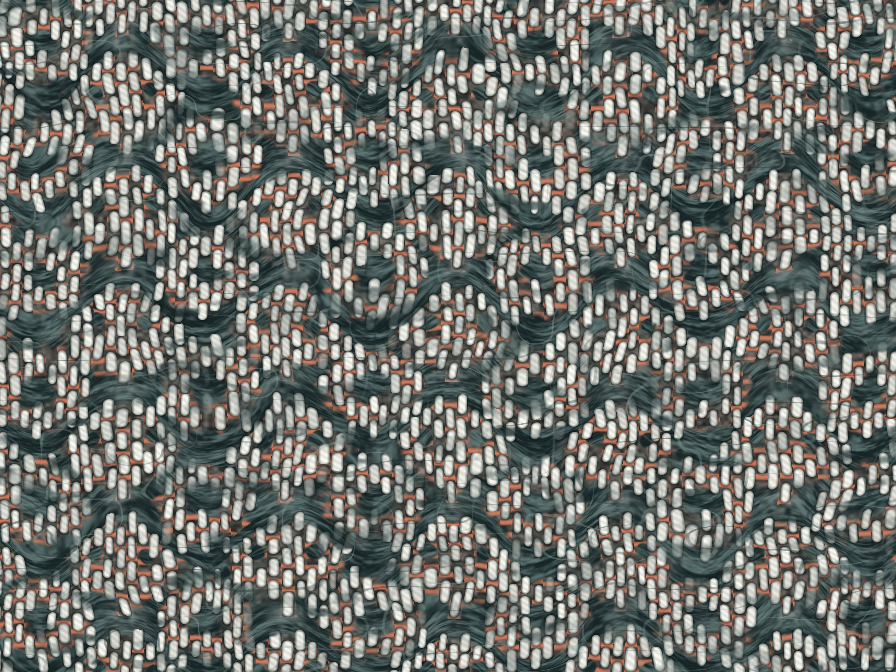
Give the GLSL for this texture, as a WebGL 1 fragment shader.

```glsl
precision highp float;
// Woven mohair cloth: domed fans alternate with half-drop oval rings under wavy arches.
// Implicit shapes choose which pale warp stitches surface over rust picks;
// stretched noise makes the brushed green weft and its stray hairs.

uniform vec2 u_resolution;

float hash(vec2 p) {
  return fract(sin(dot(p, vec2(127.1, 311.7))) * 43758.5453);
}

float noise(vec2 p) {
  vec2 i = floor(p), f = fract(p);
  f = f * f * (3.0 - 2.0 * f);
  return mix(mix(hash(i), hash(i + vec2(1, 0)), f.x),
             mix(hash(i + vec2(0, 1)), hash(i + vec2(1, 1)), f.x), f.y);
}

// Height of the dark arch: over each fan, then down beneath each ring.
float archHeight(float x) {
  return 1.8 + 2.4 * cos(x * 0.448799);
}

// Positive where pale warp surfaces; one repeat is 14 ends by 10 picks.
float motif(vec2 p) {
  vec2 repeat = vec2(14.0, 10.0);
  vec2 a = mod(p + 0.5 * repeat, repeat) - 0.5 * repeat;
  vec2 b = mod(p + vec2(0.0, 0.4), repeat) - 0.5 * repeat;
  float fan = 1.0 - length((a + vec2(0.0, 0.2)) / vec2(5.2, 3.9));
  float eyes = length(vec2(abs(a.x) - 2.3, a.y - 0.3)) - 0.6;
  float oval = length(b / vec2(4.4, 3.7));
  float ring = min(1.0 - oval, oval - 0.33);
  float stem = min(0.7 - abs(a.x), -a.y - 2.0);
  float arch = abs(mod(p.y - archHeight(p.x) + 5.0, 10.0) - 5.0) - 0.65;
  return min(max(max(min(fan, eyes), ring), stem), arch);
}

// Brushed weft: fine streaks that follow the arches and drift slowly.
vec3 mohair(vec2 p) {
  p.y -= 0.75 * archHeight(p.x);
  p.y += 1.8 * noise(p * vec2(0.25, 0.4));
  float streak = 0.40 * noise(p * vec2(0.5, 1.9))
               + 0.35 * noise(p * vec2(1.0, 4.5) + 17.0)
               + 0.25 * noise(p * vec2(2.6, 8.0) + 41.0);
  return mix(vec3(0.09, 0.145, 0.15), vec3(0.37, 0.46, 0.45),
             smoothstep(0.25, 0.84, streak));
}

// Thin curved fibre along one contour of a noise field.
float hair(vec2 p, float width) {
  return 1.0 - smoothstep(width, width * 2.5, abs(noise(p) - 0.5));
}

void main() {
  vec2 uv = gl_FragCoord.xy / u_resolution;
  float px = 58.2 / u_resolution.y;
  vec2 t = uv * vec2(75.7, 58.2) - vec2(38.4, 29.9);
  vec2 flatT = t;
  t += 1.0 * vec2(noise(t * 0.23), noise(t * 0.19 + 31.0)) - 0.5;

  vec3 weft = mohair(t);
  vec3 color = weft;

  // Brown ground and broken rust picks between the stitches
  float ground = smoothstep(-0.05, 0.15, motif(t) + 0.25 * (noise(t * 1.3) - 0.5));
  color = mix(color, vec3(0.42, 0.38, 0.35) * (0.35 + noise(t * 2.6)), 0.75 * ground);
  vec2 pick = floor(t + 0.5);
  float pickY = abs(fract(t.y + 0.5 + 0.2 * sin(pick.x * 2.4)) - 0.5);
  float rust = (1.0 - smoothstep(0.23 - px, 0.23 + px, pickY))
             * ground * step(hash(pick + 5.0), 0.62);
  color = mix(color, mix(vec3(0.83, 0.49, 0.37), vec3(0.58, 0.38, 0.31),
              pickY * 3.5), rust);

  // Pale fuzz where each stem sinks into the weft
  vec2 sink = mod(t + vec2(7.0, 10.0), vec2(14.0, 10.0)) - vec2(7.0, 5.0);
  float fuzz = exp(-dot(sink * vec2(0.5, 0.6), sink));
  color = mix(color, vec3(0.60, 0.64, 0.62), 0.7 * fuzz * noise(t * 2.0));

  // Warp stitches two picks long, staggered on alternate ends
  float end = floor(t.x + 0.5);
  float stagger = mod(end, 2.0);
  float row = 2.0 * floor((t.y - stagger) * 0.5 + 0.5) + stagger;
  vec2 stitch = vec2(end, row);
  float vary = hash(stitch);
  float shown = motif(stitch) + 0.24 * (vary - 0.45);
  vec2 d = t - stitch;
  d.x -= 0.20 * (hash(stitch + 9.0) - 0.5) + 0.22 * d.y * (hash(stitch + 15.0) - 0.5);
  d.y -= 0.30 * (hash(stitch + 19.0) - 0.5);
  float radius = 0.33 + 0.10 * hash(stitch + 23.0);
  float reach = 0.36 + 0.22 * hash(stitch + 29.0);
  float edge = length(vec2(d.x, max(abs(d.y) - reach, 0.0))) - radius;

  float shadow = 1.0 - smoothstep(0.0, 0.25, edge);
  float visible = smoothstep(-0.02, 0.03, shown);
  color *= 1.0 - 0.35 * shadow * visible;
  float roundness = smoothstep(0.0, 0.22, -edge);
  float twist = 0.05 * sin(11.0 * (d.y + 0.7 * d.x) + 6.0 * vary);
  vec3 yarn = mix(vec3(0.55, 0.58, 0.56), vec3(0.91, 0.91, 0.88), roundness);
  yarn *= 0.90 + 0.14 * hash(stitch + 3.0) + twist;
  float body = 1.0 - smoothstep(-px * 0.5, px * 0.5, edge);
  color = mix(color, yarn, body * visible);

  // Loose weft veils some stitches, chiefly along motif edges
  float veil = smoothstep(0.50, 0.80, noise(t * vec2(0.45, 1.1) + 71.0));
  veil *= 1.0 - 0.7 * smoothstep(0.0, 0.3, motif(t));
  color = mix(color, weft, 0.8 * veil);

  // Stray fibres, dark and light
  float dark = hair(flatT * vec2(0.22, 0.55) + 11.0, 0.014);
  float light = hair(flatT * vec2(0.30, 0.42) + 53.0, 0.009);
  color = mix(color, vec3(0.12, 0.19, 0.19), 0.5 * dark * noise(flatT * 0.4));
  color = mix(color, vec3(0.55, 0.64, 0.62), 0.45 * light * noise(flatT * 0.5 + 7.0));

  gl_FragColor = vec4(color, 1.0);
}
```
